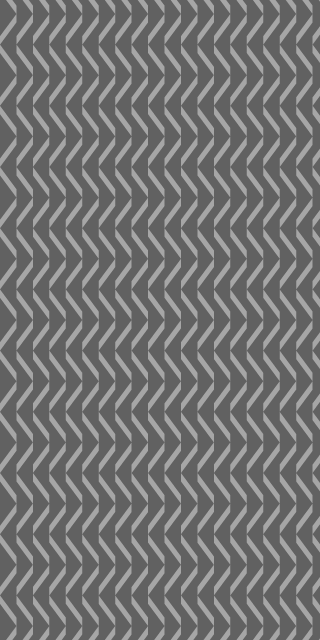
Write a WebGL 2 fragment shader that draws this pattern.

```glsl
#version 300 es
precision highp float;
// Light grey zigzag ribbons, clipped to narrow columns, on a dark grey ground.

uniform vec2 u_resolution;
out vec4 fragColor;

// 1 inside a ribbon, 0 on the ground; uv runs from 0 to 1 across the canvas
float ribbon(vec2 uv) {
    float column = fract(uv.x * 19.45);
    // Triangle wave: 1 at the right-hand turns, 0 at the left-hand turns
    float rise = abs(2.0 * fract((uv.y - 0.5) * 10.457) - 1.0);
    // Slanted band reaching from one turn to the next
    float thickness = 0.275;
    float offset = rise - column * (1.0 - thickness);
    return step(0.0, offset) * step(offset, thickness);
}

void main() {
    // Average a 4 by 4 grid of samples to smooth all edges
    float coverage = 0.0;
    for (int j = 0; j < 4; j++) {
        for (int i = 0; i < 4; i++) {
            vec2 jitter = (vec2(i, j) + 0.5) / 4.0 - 0.5;
            coverage += ribbon((gl_FragCoord.xy + jitter) / u_resolution) / 16.0;
        }
    }

    vec3 ground = vec3(0.38);
    vec3 light = vec3(0.65);
    fragColor = vec4(mix(ground, light, coverage), 1.0);
}
```
